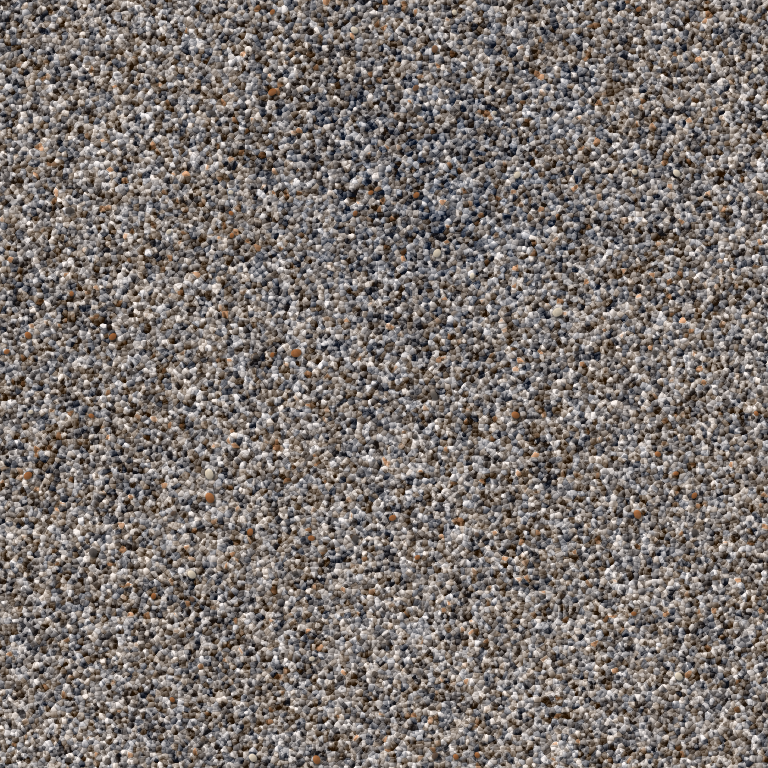
Give the GLSL for this texture, as a WebGL 2 fragment shader.

```glsl
#version 300 es
precision highp float;

uniform vec2 u_resolution;
out vec4 fragColor;

// Grain sizes, in cells per canvas height
const float COARSE_SCALE = 138.0;
const float FINE_SCALE = 245.0;
const float PEBBLE_SCALE = 38.0;
const float PEBBLE_SHARE = 0.07;
const float EDGE_SHARPNESS = 10.0;

// Brightness
const float BASE_TONE = 0.505;
const float COARSE_CONTRAST = 0.43;
const float FINE_CONTRAST = 0.50;
const float RELIEF = 0.26;
const float GAP_SHADE = 0.13;
const float PATCH_CONTRAST = 0.035;
const vec2 LIGHT_DIR = vec2(-0.55, 0.83);

// Colour
const vec3 STONE_TINT = vec3(0.024, -0.006, -0.024);
const vec3 WARM_SHIFT = vec3(0.050, 0.004, -0.054);
const vec3 RUST = vec3(0.58, 0.36, 0.20);
const vec3 SLATE = vec3(0.29, 0.27, 0.26);
const vec3 CREAM = vec3(0.82, 0.77, 0.69);

vec3 hash3(vec2 cell, float seed) {
    vec3 q = fract(vec3(cell.xyx + seed) * vec3(0.1031, 0.1030, 0.0973));
    q += dot(q, q.yxz + 33.33);
    return fract((q.xxy + q.yzz) * q.zyx);
}

struct Grain {
    float tone;   // random brightness, 0 to 1
    float hue;    // random warmth, 0 to 1
    float slope;  // how far the surface faces the light
    float gap;    // 1 in the crevices between grains
};

// Cellular noise whose cells blend softly at their borders
Grain grains(vec2 p, float seed) {
    vec2 base = floor(p);
    vec2 local = fract(p);
    vec4 sum = vec4(0.0);
    float total = 0.0;
    float nearest = 9.0;
    float second = 9.0;
    for (int y = -1; y <= 1; y++) {
        for (int x = -1; x <= 1; x++) {
            vec2 offset = vec2(x, y);
            vec3 h = hash3(base + offset, seed);
            vec3 look = hash3(base + offset, seed + 57.0);
            vec2 away = local - offset - h.xy;
            float dist = dot(away, away) - 0.15 * h.z;
            float weight = exp(-EDGE_SHARPNESS * dist);
            sum += weight * vec4(look.xy, away);
            total += weight;
            second = min(second, max(nearest, dist));
            nearest = min(nearest, dist);
        }
    }
    sum /= total;
    float gap = 1.0 - smoothstep(0.0, 0.3, second - nearest);
    return Grain(sum.x, sum.y, dot(sum.zw, LIGHT_DIR), gap);
}

// Broad uneven weathering from layered sines
float weathering(vec2 p) {
    float sum = 0.0;
    float amplitude = 0.5;
    vec2 q = p * 9.0;
    for (int i = 0; i < 4; i++) {
        q += 0.8 * sin(q.yx * 1.3 + float(i) * 2.1);
        sum += amplitude * sin(q.x + 1.7) * sin(q.y + 0.6);
        q = mat2(1.5, 1.1, -1.1, 1.5) * q;
        amplitude *= 0.7;
    }
    return sum;
}

// Sparse larger stones, each with a small cast shadow
vec3 addPebbles(vec3 color, vec2 p) {
    vec2 cell = floor(p);
    vec3 place = hash3(cell, 211.0);
    vec3 look = hash3(cell, 307.0);
    vec2 away = fract(p) - mix(vec2(0.33), vec2(0.67), place.xy);
    float angle = 6.2832 * look.x;
    vec2 axis = vec2(cos(angle), sin(angle));
    float radius = mix(0.13, 0.27, look.y * look.y);
    float stretch = 1.0 + 0.3 * dot(axis, away) * dot(axis, away) / (dot(away, away) + 0.001);
    float present = step(place.z, PEBBLE_SHARE);
    float shape = length(away) * stretch - radius;
    float shadow = length(away + 0.08 * LIGHT_DIR) - radius;
    color *= 1.0 - 0.45 * present * (1.0 - smoothstep(-0.05, 0.06, shadow));
    vec3 stone = mix(RUST, SLATE, smoothstep(0.40, 0.55, look.z));
    stone = mix(stone, CREAM, smoothstep(0.72, 0.78, look.z));
    stone *= 1.0 + 0.35 * dot(away, LIGHT_DIR) / radius;
    return mix(color, stone, 0.85 * present * (1.0 - smoothstep(-0.04, 0.04, shape)));
}

void main() {
    vec2 p = gl_FragCoord.xy / u_resolution.y;
    Grain coarse = grains(p * COARSE_SCALE, 11.0);
    Grain fine = grains(p * FINE_SCALE + 0.37, 83.0);

    // Dull damp area above the centre
    vec2 dampOffset = (p - vec2(0.58, 0.76)) * vec2(4.5, 5.5);
    float damp = exp(-dot(dampOffset, dampOffset));

    float tone = BASE_TONE + PATCH_CONTRAST * weathering(p) - 0.06 * damp;
    tone += COARSE_CONTRAST * (coarse.tone - 0.5) + FINE_CONTRAST * (fine.tone - 0.5);
    tone += RELIEF * (coarse.slope + 0.4 * fine.slope) - GAP_SHADE * coarse.gap;
    tone = clamp(tone, 0.07, 0.97);

    // Mineral tints, with a few rusty grains
    float warmth = 2.0 * (coarse.hue - 0.5) - 0.5 * damp;
    vec3 color = tone + STONE_TINT + WARM_SHIFT * warmth * (1.2 - tone);
    float rusty = smoothstep(0.95, 0.99, coarse.hue);
    color = mix(color, RUST * (0.4 + 1.2 * tone), 0.55 * rusty);

    color = addPebbles(color, p * PEBBLE_SCALE);
    fragColor = vec4(clamp(color, 0.0, 1.0), 1.0);
}
```
